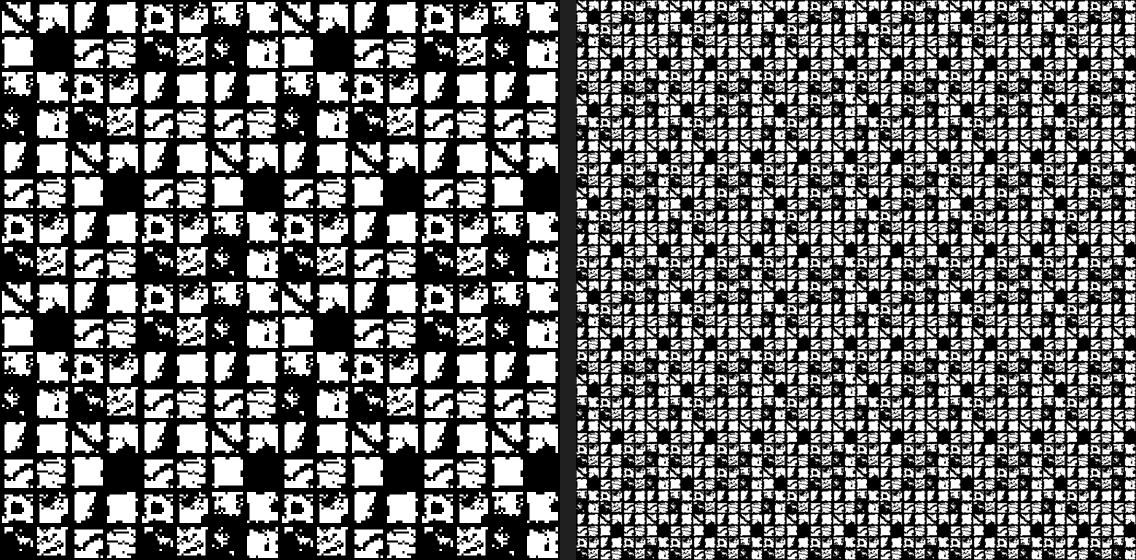
Left, the tile; right, the same tile 3 across and 3 down.
Reproduce this pattern procedurally as a WebGL 1 fragment shader.

```glsl
precision highp float;
// Sixteen by sixteen worn black-and-white tiles with dark joints, drawn on a
// coarse grid of cells. Four motifs of 2 x 2 tiles are laid out in a 4 x 4
// block, which repeats twice each way; wear is a tone dithered by noise.

uniform vec2 u_resolution;

const float TILES = 16.0;          // tiles across the canvas
const float CELLS = 16.0;          // cells across one tile
const float SUBSAMPLES = 2.0;      // antialiasing grid per pixel

float hash(vec2 p) {
  vec3 q = fract(vec3(p.xyx) * 0.1031);
  q += dot(q, q.yzx + 33.33);
  return fract((q.x + q.y) * q.z);
}

float valueNoise(vec2 p) {
  vec2 i = floor(p), f = fract(p);
  f = f * f * (3.0 - 2.0 * f);
  float a = mix(hash(i), hash(i + vec2(1.0, 0.0)), f.x);
  float b = mix(hash(i + vec2(0.0, 1.0)), hash(i + 1.0), f.x);
  return mix(a, b, f.y);
}

// Soft band around zero, and soft round spot
float band(float d, float width) {
  return 1.0 - smoothstep(0.0, width, abs(d));
}

float spot(vec2 p, vec2 centre, float radius) {
  return 1.0 - smoothstep(radius * 0.75, radius * 1.3, length(p - centre));
}

float streaks(float d) {
  return smoothstep(0.1, 0.9, sin(d));
}

vec4 oneHot(float i) {
  return vec4(equal(vec4(0.0, 1.0, 2.0, 3.0), vec4(i)));
}

// Motif number at a place in the 4 x 4 block, rows listed downwards
float motifAt(vec2 place) {
  mat4 rows = mat4(0.0, 1.0, 2.0, 3.0,
                   3.0, 2.0, 1.0, 1.0,
                   1.0, 0.0, 1.0, 0.0,
                   2.0, 1.0, 2.0, 3.0);
  return dot(rows * oneHot(place.y), oneHot(place.x));
}

// Lightness of the four tiles of each motif; p is -1..1 with y downwards
vec4 crackedMotif(vec2 p) {
  float crack = 0.88 - 0.85 * band(p.x - p.y, 0.6);
  float notch = 0.9 - 0.9 * spot(p, vec2(0.3, 0.95), 0.5) - 0.35 * band(p.y - 0.1, 0.35);
  float dark = -0.4 + 0.5 * smoothstep(0.4, 1.0, p.y);
  return vec4(crack, notch, 1.08, dark);
}

vec4 streakedMotif(vec2 p, float warp) {
  float torn = 1.0 - 1.15 * smoothstep(-0.1, 0.75, p.x + 0.35 * p.y + 0.6 * (warp - 0.5));
  float wedge = 1.1 - 1.1 * band(p.y + 0.4 * p.x + 0.2 * sin(4.0 * p.x), 0.4)
    - 0.7 * spot(p, vec2(0.9, 0.7), 0.35) - 0.6 * spot(p, vec2(-0.8, -0.9), 0.4);
  float grooves = 1.1 - 0.95 * streaks(10.0 * (p.y - 0.25 * p.x) + 3.0 * warp)
    * smoothstep(-1.0, 0.1, p.x - p.y + 0.3);
  return vec4(torn, 1.12, wedge, grooves);
}

vec4 pittedMotif(vec2 p, float warp) {
  float crater = 0.95 - 1.4 * spot(p, vec2(-0.05, 0.05), 0.4)
    - 0.5 * band(length(p) - 0.95, 0.25);
  float halfWorn = mix(0.55, 1.15, smoothstep(-0.1, 0.25, p.y))
    - 1.1 * spot(p, vec2(0.9, 0.75), 0.4);
  float scraped = 0.08 + 0.55 * band(p.y + 0.4 - 0.6 * p.x, 0.45);
  float mottled = 0.45 + 0.35 * streaks(6.0 * (p.x + p.y) + 3.0 * warp)
    + 0.3 * smoothstep(0.0, 1.0, p.x - p.y);
  return vec4(crater, halfWorn, scraped, mottled);
}

vec4 speckledMotif(vec2 p) {
  float dither = 0.68 - 1.1 * smoothstep(0.4, 0.8, p.y);
  float sideHole = 0.98 - 1.5 * spot(p, vec2(0.8, 0.0), 0.32);
  float ringed = 0.1 + 0.7 * band(length(p - vec2(-0.7, 0.0)) - 0.3, 0.28);
  float smallHole = 0.95 - 1.3 * spot(p, vec2(0.3, 0.3), 0.18) - 0.4 * band(p.y + 0.85, 0.3);
  return vec4(dither, sideHole, ringed, smallHole);
}

float tileTone(float motif, float part, vec2 p, float warp) {
  vec4 tones = speckledMotif(p);
  if (motif < 0.5) tones = crackedMotif(p);
  else if (motif < 1.5) tones = streakedMotif(p, warp);
  else if (motif < 2.5) tones = pittedMotif(p, warp);
  return dot(tones, oneHot(part));
}

// One cell of the grid: 1 for white, 0 for black
float cellValue(vec2 cell) {
  vec2 tile = mod(floor(cell / CELLS), 8.0);
  vec2 local = mod(cell, CELLS);
  float motif = motifAt(floor(tile / 2.0));
  float part = mod(tile.x, 2.0) + 2.0 * mod(tile.y, 2.0);
  vec2 seed = local + 37.0 * vec2(motif + 1.0, part + 1.0);

  // Ragged tile outline, slightly off centre
  vec2 shift = 0.7 * (vec2(hash(vec2(motif, part)), hash(vec2(part + 9.0, motif))) - 0.5);
  vec2 d = local - 7.5 - shift;
  float inside = step(max(abs(d.x), abs(d.y)), 7.0 - 1.0 * valueNoise(seed * 0.45));

  // Clumped wear plus fine grain
  float wear = valueNoise(seed * 0.4 + 11.0);
  float tone = tileTone(motif, part, d / 7.0, wear) + 0.7 * (wear - 0.5);
  return inside * step(0.2 + 0.6 * hash(seed + 5.0), tone);
}

void main() {
  float sum = 0.0;
  for (float j = 0.0; j < SUBSAMPLES; j++) {
    for (float i = 0.0; i < SUBSAMPLES; i++) {
      vec2 offset = (vec2(i, j) + 0.5) / SUBSAMPLES - 0.5;
      vec2 uv = (gl_FragCoord.xy + offset) / u_resolution;
      sum += cellValue(floor(vec2(uv.x, 1.0 - uv.y) * TILES * CELLS));
    }
  }
  gl_FragColor = vec4(vec3(sum / (SUBSAMPLES * SUBSAMPLES)), 1.0);
}
```
